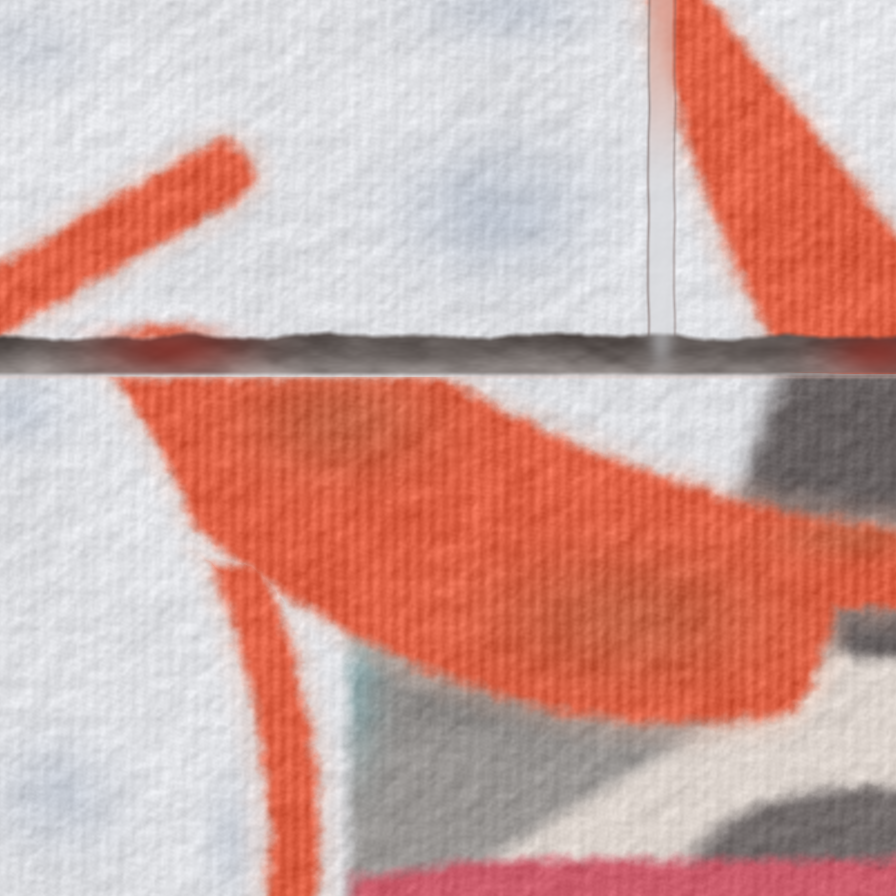
Write a three.js fragment shader that draws this texture.

```glsl
// Sprayed orange strokes on a rough white plaster wall, cut by a grey mortar joint.
// Strokes are soft distance fields bounded by quadratic curves; value noise
// frays the edges and embosses the plaster, and a sine adds fine vertical ribs.
#define WHITE vec3(0.875, 0.88, 0.895)
#define ORANGE vec3(0.87, 0.375, 0.265)
#define OLIVE vec3(0.74, 0.39, 0.27)
#define GREY vec3(0.60, 0.585, 0.575)
#define DARK vec3(0.40, 0.375, 0.375)
#define CREAM vec3(0.86, 0.825, 0.80)
#define PINK vec3(0.80, 0.36, 0.42)
#define JOINT_LOW 0.582
#define JOINT_HIGH 0.625
#define RIBS 72.0
#define RELIEF 0.20
#define SPRAY 0.011

varying vec2 vUv;

float hash(vec2 p) {
  return fract(sin(dot(p, vec2(127.1, 311.7))) * 43758.5453);
}

float noise(vec2 p) {
  vec2 i = floor(p), f = fract(p);
  f = f * f * (3.0 - 2.0 * f);
  return mix(mix(hash(i), hash(i + vec2(1.0, 0.0)), f.x),
             mix(hash(i + vec2(0.0, 1.0)), hash(i + 1.0), f.x), f.y);
}

float fbm(vec2 p) {
  float sum = 0.0, amp = 0.5;
  for (int i = 0; i < 4; i++) {
    sum += amp * noise(p);
    p = p * 2.03 + 7.3;
    amp *= 0.5;
  }
  return sum;
}

float cover(float d, float w) { return 1.0 - smoothstep(-w, w, d); }

float blob(vec2 p, vec2 centre, vec2 size) {
  vec2 q = (p - centre) / size;
  return exp(-dot(q, q));
}

float capsule(vec2 p, vec2 a, vec2 b, float r) {
  vec2 pa = p - a, ba = b - a;
  return length(pa - ba * clamp(dot(pa, ba) / dot(ba, ba), 0.0, 1.0)) - r;
}

float curve(float t, float c, float b, float a) { return c + t * (b + t * a); }

// Wide band, its narrow stem and the arm to the right
float lowerStroke(vec2 p) {
  float top = 0.88 * (p.y - curve(max(p.x - 0.488, 0.0), 0.58, -0.56, 0.45));
  float bottom = 0.86 * (curve(p.x - 0.302, 0.349, -0.68, 0.74) - p.y);
  float left = 0.88 * (curve(0.58 - p.y, 0.13, 0.64, -0.6) - p.x);
  float right = 0.93 * (p.x - 0.892 - 0.32 * (p.y - 0.19));
  vec2 corner = max(vec2(right, bottom) + 0.025, 0.0);
  float under = length(corner) - 0.025 + min(max(right, bottom) + 0.025, 0.0);
  float band = max(max(top, left), under);
  float stemRight = p.x - curve(0.349 - p.y, 0.302, 0.37, -0.64);
  float stem = max(max(left, stemRight), p.y - 0.37);
  float arm = max(max(top, 0.322 - p.y), 0.87 - p.x);
  return min(min(band, stem), arm);
}

float upperStrokes(vec2 p) {
  float dash = capsule(p, vec2(-0.04, 0.642), vec2(0.247, 0.807), 0.034);
  float h = 1.0 - p.y;
  float left = 0.82 * (curve(h, 0.727, 0.19, 0.95 * 0.45) - p.x);
  float right = 0.78 * (p.x - 0.79 - 0.80 * h);
  return min(dash, max(left, right));
}

vec3 lowerWall(vec2 p, vec3 wall) {
  vec3 col = wall;
  // Grey shadow, teal at its left rim, then the cream wedge
  float inside = smoothstep(0.375, 0.405, p.x) * cover(p.y - 0.36, 0.04);
  vec3 shade = mix(GREY, vec3(0.56, 0.66, 0.67), blob(p, vec2(0.395, 0.24), vec2(0.03, 0.09)));
  shade *= 1.0 - 0.16 * blob(p, vec2(0.60, 0.215), vec2(0.17, 0.035));
  float wedge = 0.78 * (p.y - 0.05 - 0.60 * (p.x - 0.56));
  shade = mix(shade, CREAM, cover(wedge, 0.014));
  col = mix(col, shade, inside);
  // Dark patches around the arm and the low arch
  float patchEdge = 0.86 - 0.35 * (0.55 - p.y) - p.x;
  col = mix(col, DARK, cover(max(patchEdge, 0.41 - p.y), 0.025));
  col = mix(col, DARK, cover(capsule(p, vec2(0.962, 0.30), vec2(1.02, 0.30), 0.035), 0.014));
  float arch = (length((p - vec2(0.97, 0.025)) / vec2(0.20, 0.095)) - 1.0) * 0.095;
  col = mix(col, DARK, 0.9 * cover(arch, 0.013));
  float pinkTop = 0.023 + 0.018 * smoothstep(0.40, 0.56, p.x);
  return mix(col, PINK, cover(p.y - pinkTop, 0.012) * smoothstep(0.375, 0.41, p.x));
}

void main() {
  vec2 p = vUv;
  vec2 fray = (vec2(fbm(p * 65.0), fbm(p * 65.0 + 31.0)) - 0.47) * 0.014;
  vec2 q = p + fray;

  // Wall with bluish smudges
  float smudge = blob(p, vec2(0.56, 0.77), vec2(0.11, 0.07)) + 0.8 * blob(p, vec2(0.57, 0.99), vec2(0.09, 0.04));
  smudge += 0.8 * blob(p, vec2(0.06, 0.11), vec2(0.07, 0.06)) + 0.8 * blob(p, vec2(0.01, 0.54), vec2(0.06, 0.04));
  smudge += 0.7 * blob(p, vec2(0.26, 0.06), vec2(0.03, 0.06)) + 0.5 * blob(p, vec2(0.03, 0.95), vec2(0.07, 0.05));
  vec3 wall = WHITE + 0.07 * (fbm(p * 7.0) - 0.47);
  wall = mix(wall, vec3(0.70, 0.735, 0.79), 0.75 * smudge * (0.4 + fbm(p * 11.0)));
  float isLower = cover(p.y - JOINT_LOW, 0.003);
  vec3 col = mix(wall, lowerWall(q, wall), isLower);

  // Paint with a faint halo of overspray
  float d = mix(upperStrokes(q), lowerStroke(q), isLower);
  float olive = blob(p, vec2(0.38, 0.53), vec2(0.10, 0.06)) + blob(p, vec2(0.70, 0.31), vec2(0.15, 0.07));
  olive += blob(p, vec2(0.95, 0.40), vec2(0.08, 0.025));
  vec3 paint = mix(ORANGE, OLIVE, clamp(olive * 0.75, 0.0, 1.0)) + 0.10 * (fbm(p * 24.0) - 0.47);
  col = mix(col, vec3(0.90, 0.70, 0.62), 0.45 * cover(d - 0.012, 0.024));
  col = mix(col, paint, cover(d, SPRAY));
  col = mix(col, ORANGE, 0.9 * blob(q, vec2(0.18, 0.627), vec2(0.055, 0.012)));

  // Embossed plaster and ribs
  vec2 light = vec2(-0.0025, 0.0035);
  float bump = fbm(p * 48.0) - fbm((p + light) * 48.0);
  float rib = sin(p.x * RIBS * 6.28318);
  col += RELIEF * bump * 1.5 + rib * mix(0.012, 0.032, cover(d, SPRAY));

  // Vertical groove with two thin dark rims
  float above = smoothstep(JOINT_HIGH - 0.01, JOINT_HIGH, p.y);
  float gx = p.x + 0.002 * (noise(vec2(p.y * 25.0, 3.0)) - 0.5);
  vec3 groove = mix(WHITE * 0.97, vec3(0.86, 0.63, 0.57), smoothstep(0.78, 0.95, p.y) * 0.7);
  col = mix(col, groove, above * cover(abs(gx - 0.738) - 0.013, 0.003) * 0.8);
  float rims = cover(abs(gx - 0.724) - 0.001, 0.0025) + 0.8 * cover(abs(gx - 0.753) - 0.001, 0.0025);
  col = mix(col, vec3(0.50, 0.43, 0.42), above * rims * 0.75);

  // Mortar joint: ragged dark top, stained red where paint crosses it
  float rim = JOINT_HIGH + 0.014 * (fbm(vec2(p.x * 24.0, 5.0)) - 0.5);
  float joint = cover(p.y - rim, 0.004) * smoothstep(JOINT_LOW - 0.004, JOINT_LOW + 0.004, p.y);
  float depth = clamp((p.y - JOINT_LOW) / (rim - JOINT_LOW), 0.0, 1.0);
  vec3 mortar = mix(vec3(0.54, 0.51, 0.50), vec3(0.34, 0.31, 0.30), smoothstep(0.1, 0.9, depth));
  mortar += 0.30 * (fbm(p * vec2(22.0, 50.0)) - 0.47);
  float stain = blob(p, vec2(0.19, 0.61), vec2(0.08, 0.03)) + blob(p, vec2(0.98, 0.605), vec2(0.06, 0.03));
  mortar = mix(mortar, vec3(0.55, 0.17, 0.14), 0.75 * stain);
  mortar = mix(mortar, WHITE * 0.85, 0.6 * blob(p, vec2(0.738, 0.62), vec2(0.014, 0.03)));
  col = mix(col, mortar, joint);
  col = mix(col, vec3(0.87, 0.74, 0.70), 0.5 * cover(abs(p.y - 0.579) - 0.001, 0.003));

  gl_FragColor = vec4(clamp(col, 0.0, 1.0), 1.0);
}
```
